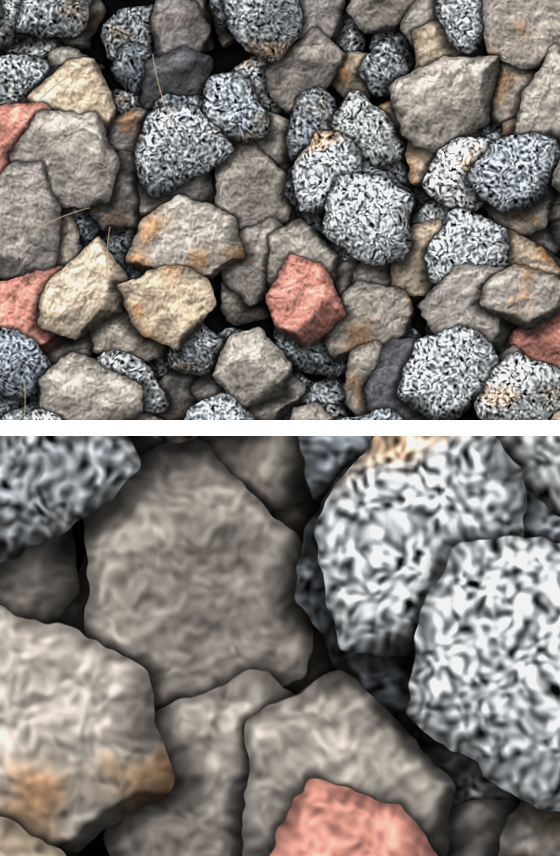
Top: the whole. Bottom: its middle third, enlarged.
This texture is drawn by a WebGL 2 fragment shader. Its source:

```glsl
#version 300 es
precision highp float;
// Bed of crushed stone: three layers of jittered cells, painted back to front.
// Each stone is a random polygon with bevelled planes and tilted caps, surfaced
// as speckled granite or as layered slate, and darkens what lies below it.

uniform vec2 u_resolution;
out vec4 outColor;

const int LAYERS = 3;
const int SIDES = 6;
const float RADIUS = 0.58;          // in cells
const float JITTER = 0.55;
const float STRETCH = 1.25;
const float GRANITE_SHARE = 0.43;
const float GRAIN_FREQ = 125.0;
const float EDGE_WOBBLE = 0.012;
const float SHADOW_REACH = 0.17;
const float EXPOSURE = 1.12;
const vec3 LIGHT = vec3(-0.25, 0.60, 0.76);
const vec3 GAP = vec3(0.045, 0.043, 0.045);
const vec3 GRANITE_DARK = vec3(0.47, 0.50, 0.53);
const vec3 GRANITE_PALE = vec3(0.70, 0.71, 0.71);
const vec3 SLATE_DARK = vec3(0.30, 0.30, 0.32);
const vec3 SLATE_PALE = vec3(0.64, 0.61, 0.575);
const vec3 TAN = vec3(0.76, 0.69, 0.60);
const vec3 PINK = vec3(0.72, 0.50, 0.45);
const vec3 RUST = vec3(0.60, 0.45, 0.32);
const vec3 STRAW = vec3(0.74, 0.66, 0.52);

vec3 hash3(vec3 p) {
  p = fract(p * vec3(0.1031, 0.1030, 0.0973));
  p += dot(p, p.yxz + 33.33);
  return fract((p.xxy + p.yxx) * p.zyx);
}

float corner(vec2 i, vec2 f, vec2 o) {
  return dot(hash3(vec3(i + o, 7.0)).xy * 2.0 - 1.0, f - o);
}

float noise(vec2 p) {
  vec2 i = floor(p), f = p - i;
  vec2 u = f * f * f * (f * (f * 6.0 - 15.0) + 10.0);
  return mix(mix(corner(i, f, vec2(0, 0)), corner(i, f, vec2(1, 0)), u.x),
             mix(corner(i, f, vec2(0, 1)), corner(i, f, vec2(1, 1)), u.x), u.y);
}

float fbm(vec2 p) {
  return noise(p) + 0.5 * noise(p * 2.1 + 5.3) + 0.27 * noise(p * 4.3 + 9.1);
}

mat2 rotation(float a) {
  return mat2(cos(a), sin(a), -sin(a), cos(a));
}

// Colour of the rock surface at s, before the light on its planes
vec3 rockSurface(vec2 s, bool granite, float kind, vec3 seed, vec2 lightDir) {
  float rough = fbm(s * 24.0);
  float relief = rough - fbm(s * 24.0 + lightDir * 0.22);
  float grain = noise(s * GRAIN_FREQ);
  vec3 base;
  if (granite) {
    base = mix(GRANITE_DARK, GRANITE_PALE, seed.x);
    float speckle = 1.5 * grain + 0.9 * noise(s * GRAIN_FREQ * 0.53 + 3.7);
    base *= 1.0 + speckle + 0.6 * relief;
  } else {
    base = mix(SLATE_DARK, SLATE_PALE, smoothstep(0.0, 0.4, kind));
    base = mix(base, TAN, smoothstep(0.74, 0.92, kind));
    if (kind < 0.05) base = PINK;
    float layering = noise(s * vec2(16.0, 75.0) + rough);
    base *= 1.0 + 0.9 * relief + 0.2 * rough + 0.22 * layering + 0.28 * grain;
  }
  float stain = smoothstep(0.05, 0.5, noise(s * 10.0) + 0.3 * rough);
  return mix(base, base * RUST * 1.6, stain * step(0.55, seed.z) * 0.7);
}

// Paints one stone, with its contact shadow, over col
void paintStone(vec2 p, vec2 cell, float layer, float size, inout vec3 col) {
  float id = layer * 31.0;
  vec3 place = hash3(vec3(cell, id + 1.0));
  vec3 form = hash3(vec3(cell, id + 5.0));
  vec3 seed = hash3(vec3(cell, id + 9.0));
  bool granite = form.y < GRANITE_SHARE;
  float outlineSharp = granite ? 17.0 : 38.0;
  float planeSharp = granite ? 15.0 : 48.0;
  vec2 q = p / size - cell - 0.5 - (place.xy - 0.5) * JITTER;
  if (dot(q, q) > 1.44) return;
  mat2 turn = rotation((place.z - 0.5) * 3.1);
  vec2 r = turn * q / vec2(STRETCH, 1.0);
  float radius = RADIUS * mix(0.8, 1.08, form.x);

  // Side planes give both the outline and the bevels
  float outline = 0.0;
  vec3 normal = vec3(0.0);
  for (int k = 0; k < SIDES; k++) {
    vec3 h = hash3(vec3(cell, id + 13.0 + float(k)));
    float a = 6.2832 * (float(k) + 0.65 * (h.x - 0.5)) / float(SIDES);
    vec2 dir = vec2(cos(a), sin(a));
    float edge = radius * mix(0.74, 1.1, h.y) - dot(r, dir);
    float slope = mix(0.5, 2.2, h.z);
    outline += exp(-outlineSharp * edge);
    vec2 facing = (dir / vec2(STRETCH, 1.0)) * turn;
    normal += exp(-planeSharp * edge * slope) * vec3(facing * slope, 1.0);
  }
  float inside = -log(outline) / outlineSharp;

  float below = -q.y / (length(q) + 0.001);
  float reach = SHADOW_REACH * (0.75 + 0.45 * below);
  col *= mix(0.2, 1.0, smoothstep(-0.02, reach, -inside));
  float pixel = 1.0 / (u_resolution.y * size);
  if (inside < -pixel) return;

  // Two tilted caps meet in a ridge
  for (int k = 0; k < 2; k++) {
    vec3 h = hash3(vec3(cell, id + 23.0 + float(k)));
    vec2 tilt = (h.xy - 0.5) * 0.75;
    float cap = 0.15 + 0.1 * h.z + dot(tilt, q);
    normal += exp(-planeSharp * cap) * vec3(-tilt, 1.0);
  }
  float lit = max(dot(normalize(normal), LIGHT), 0.0);
  float shade = mix(0.26, 1.22, lit) * mix(0.68, 1.0, smoothstep(0.0, 0.09, inside));
  vec2 s = turn * q * size + place.xy * 20.0;
  vec3 rock = rockSurface(s, granite, form.z, seed, turn * LIGHT.xy);
  rock *= shade * EXPOSURE * mix(0.72, 1.0, layer / float(LAYERS - 1));
  col = mix(col, clamp(rock, 0.03, 0.95), smoothstep(-pixel, pixel, inside));
}

// Thin bent stalks lying on top
void paintStraws(vec2 p, inout vec3 col) {
  for (int i = 0; i < 5; i++) {
    vec3 h = hash3(vec3(float(i) * 3.0, 41.0, 8.0));
    vec2 u = rotation(h.z * 6.2832) * (p - h.xy * vec2(1.333, 1.0));
    u.y += (h.x - 0.5) * 3.0 * u.x * u.x;
    float d = max(abs(u.y) - 0.0014, abs(u.x) - mix(0.04, 0.1, h.y));
    col = mix(col, STRAW, 0.85 * smoothstep(1.0, -1.0, d * u_resolution.y));
  }
}

void main() {
  vec2 p = gl_FragCoord.xy / u_resolution.y;
  vec2 wobbled = p + EDGE_WOBBLE * vec2(fbm(p * 19.0), fbm(p * 19.0 + 40.0));
  vec3 col = GAP;
  for (int l = 0; l < LAYERS; l++) {
    float layer = float(l);
    float size = 0.125 + 0.025 * layer;
    vec2 q = wobbled + layer * vec2(0.37, 0.61);
    vec2 home = floor(q / size);
    for (int y = 1; y >= -1; y--)
      for (int x = -1; x <= 1; x++) {
        vec2 cell = home + vec2(x, y);
        float present = hash3(vec3(cell, layer + 70.0)).x;
        if (present < 1.0 - 0.2 * layer) paintStone(q, cell, layer, size, col);
      }
  }
  paintStraws(p, col);
  outColor = vec4(col, 1.0);
}
```
